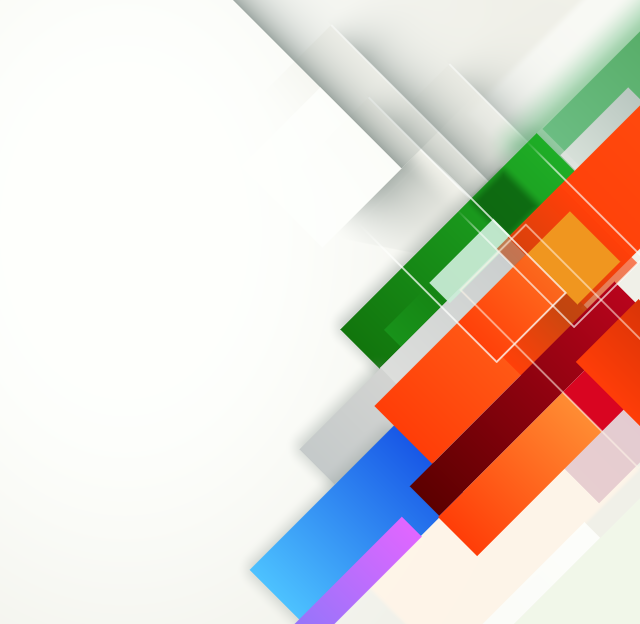
Reproduce this background procedurally as a WebGL 2 fragment shader.

```glsl
#version 300 es
precision highp float;
// Overlapping diagonal paper bars on a pale sheet, with folded white corners.
// Everything is a box in a frame turned by 45 degrees: q.x runs to the upper
// right and q.y to the lower right. Boxes are (x min, x max, y min, y max).
uniform vec2 u_resolution;
out vec4 outColor;

const float GRID = 750.0;        // layout units per canvas height
const float FAR = 1600.0;        // beyond every canvas edge
const float LINE = 1.6;          // half width of the fine outlines
const float SHADOW_SOFT = 42.0;  // reach of the bar shadows
const vec3 WHITE = vec3(0.995, 1.0, 0.99);
const vec3 PAPER = vec3(0.94, 0.94, 0.91);
const vec3 SILVER = vec3(0.77, 0.79, 0.79);
const vec3 SHADE = vec3(0.50, 0.55, 0.53);
const vec3 MINT = vec3(0.80, 0.93, 0.85);
const vec3 LEAF = vec3(0.07, 0.46, 0.05);
const vec3 LIME = vec3(0.12, 0.68, 0.15);
const vec3 JADE = vec3(0.42, 0.74, 0.51);
const vec3 FLAME = vec3(1.0, 0.24, 0.03);
const vec3 ORANGE = vec3(1.0, 0.42, 0.12);
const vec3 AMBER = vec3(0.94, 0.59, 0.12);
const vec3 RUST = vec3(0.72, 0.27, 0.06);
const vec3 MAROON = vec3(0.36, 0.0, 0.0);
const vec3 CRIMSON = vec3(0.85, 0.02, 0.13);
const vec3 SKY = vec3(0.30, 0.76, 1.0);
const vec3 BLUE = vec3(0.10, 0.36, 0.95);
const vec3 VIOLET = vec3(0.58, 0.46, 0.98);
const vec3 PINK = vec3(0.88, 0.40, 1.0);
const vec3 PEACH = vec3(1.0, 0.96, 0.91);

vec2 q;      // position in the turned frame
float aa;    // width of one pixel in that frame
vec3 color;

float boxDistance(vec4 b) {
  vec2 d = max(b.xz - q, q - b.yw);
  return length(max(d, 0.0)) + min(max(d.x, d.y), 0.0);
}
float cover(float d) { return clamp(0.5 - d / aa, 0.0, 1.0); }

void glow(vec4 b, vec3 tint, float soft, float strength) {
  float fade = 1.0 - smoothstep(-0.3 * soft, soft, boxDistance(b));
  color = mix(color, tint, strength * fade);
}
// A bar shaded along its length from one colour to another.
void bar(vec4 b, vec3 start, vec3 end, float alpha) {
  float t = clamp((q.x - b.x) / (b.y - b.x), 0.0, 1.0);
  color = mix(color, mix(start, end, t), alpha * cover(boxDistance(b)));
}
void outline(vec4 b, vec3 tint, float alpha) {
  color = mix(color, tint, alpha * cover(abs(boxDistance(b)) - LINE));
}
// A pale sheet ending at x = edge, throwing a shadow past that edge.
void sheet(float edge, float top, float end, vec3 tint, float strength) {
  float past = max(q.x - edge, 0.0);
  float span = smoothstep(top - 15.0, top + 90.0, q.y) * cover(q.y - end);
  float shadow = exp(-past / 38.0) * span * cover(edge - q.x);
  color = mix(color, SHADE, strength * shadow);
  vec4 body = vec4(edge - 190.0, edge, top, end);
  float inside = cover(boxDistance(body)) * smoothstep(body.x, edge, q.x);
  color = mix(color, tint, 0.65 * inside);
  float rim = cover(abs(q.x - edge) - LINE) * cover(top - q.y) * cover(q.y - end);
  color = mix(color, WHITE, 0.8 * rim);
}

void main() {
  vec2 p = gl_FragCoord.xy / u_resolution.y;
  q = vec2(p.x + p.y - 1.0, p.x - p.y + 1.0) * GRID;
  aa = 1.414 * GRID / u_resolution.y;

  // Pale ground, brightest at the left, with a soft ray at the upper right
  float ground = smoothstep(0.18, 0.85, length((p - vec2(0.2, 0.63)) * vec2(1.15, 0.85)));
  color = mix(WHITE, PAPER, ground);
  glow(vec4(430.0, FAR, 705.0, 790.0), WHITE, 14.0, 0.6);

  // Folded sheets at the top
  sheet(463.0, 617.0, 805.0, PAPER, 0.45);
  sheet(368.0, 428.0, 887.0, PAPER, 0.6);
  sheet(326.0, 560.0, 895.0, PAPER, 0.5);
  float shadow = exp(-max(q.x - 280.0, 0.0) / 36.0) * cover(280.0 - q.x) * cover(q.y - 685.0);
  color = mix(color, SHADE, 0.75 * shadow);
  float fold = cover(685.0 - q.y) * cover((0.62 - p.y - 0.2 * (p.x - 0.536)) * GRID);
  fold *= smoothstep(117.0, 250.0, q.x) * (1.0 - smoothstep(280.0, 330.0, q.x));
  color = mix(color, SHADE, 0.6 * fold * exp(-max(q.y - 685.0, 0.0) / 65.0));
  bar(vec4(90.0, 280.0, 490.0, 685.0), WHITE, WHITE, 0.8);

  // Faint bars at the lower right
  glow(vec4(-260.0, 200.0, 1150.0, 1330.0), PEACH, 8.0, 0.9);
  bar(vec4(-FAR, 75.0, 1330.0, 1368.0), PAPER, WHITE, 0.9);
  bar(vec4(-FAR, FAR, 1368.0, FAR), vec3(0.94, 0.97, 0.91), vec3(0.95, 0.97, 0.92), 0.9);
  bar(vec4(115.0, FAR, 1240.0, 1325.0), vec3(0.89, 0.78, 0.80), vec3(0.84, 0.70, 0.82), 0.85);

  // Green and silver bars
  glow(vec4(30.0, 470.0, 815.0, 899.0), SHADE, SHADOW_SOFT, 0.6);
  glow(vec4(450.0, FAR, 800.0, 870.0), JADE, 60.0, 0.65);
  bar(vec4(13.0, 485.0, 805.0, 899.0), LEAF, LIME, 1.0);
  bar(vec4(65.0, 200.0, 858.0, 899.0), LIME, LEAF, 0.45);
  glow(vec4(330.0, 395.0, 815.0, 890.0), vec3(0.02, 0.28, 0.03), 18.0, 0.6);
  bar(vec4(497.0, FAR, 807.0, 897.0), JADE, LEAF, 1.0);
  bar(vec4(487.0, 650.0, 860.0, 897.0), WHITE * 0.9, SILVER, 0.9);
  glow(vec4(-165.0, 0.0, 910.0, 984.0), SHADE, SHADOW_SOFT, 0.5);
  bar(vec4(-180.0, 15.0, 900.0, 984.0), SILVER, WHITE * 0.83, 1.0);
  bar(vec4(15.0, 400.0, 899.0, 945.0), WHITE * 0.87, SILVER, 1.0);
  bar(vec4(176.0, 330.0, 856.0, 905.0), MINT, MINT, 0.92);

  // Blue and violet bars
  glow(vec4(-370.0, -60.0, 998.0, 1110.0), SHADE, SHADOW_SOFT, 0.5);
  bar(vec4(-385.0, -35.0, 985.0, 1150.0), SKY, BLUE * 0.95, 1.0);
  bar(vec4(-400.0, -138.0, 1104.0, 1152.0), VIOLET, PINK, 1.0);

  // Orange, amber and red bars
  bar(vec4(325.0, FAR, 896.0, 1068.0), FLAME, ORANGE, 1.0);
  bar(vec4(-38.0, 328.0, 938.0, 1077.0), FLAME, ORANGE, 1.0);
  bar(vec4(175.0, 335.0, 1032.0, 1082.0), FLAME, RUST, 0.9);
  bar(vec4(297.0, 450.0, 896.0, 1083.0), RUST, FLAME, 0.65);
  bar(vec4(328.0, 431.0, 939.0, 1060.0), AMBER, AMBER, 1.0);
  bar(vec4(162.0, 328.0, 938.0, 1032.0), FLAME, ORANGE, 0.9);
  bar(vec4(-92.0, 400.0, 1077.0, 1148.0), MAROON, CRIMSON * 0.85, 1.0);
  bar(vec4(205.0, 270.0, 1148.0, 1242.0), CRIMSON, CRIMSON, 1.0);
  bar(vec4(257.0, 408.0, 1127.0, 1290.0), FLAME, FLAME * 0.85, 1.0);
  bar(vec4(-95.0, 205.0, 1148.0, 1242.0), FLAME, vec3(1.0, 0.55, 0.20), 1.0);

  // Fine outlines crossing the bars
  outline(vec4(162.0, 328.0, 700.0, 1032.0), WHITE, 0.75 * smoothstep(690.0, 790.0, q.y));
  outline(vec4(297.0, 463.0, 617.0, 1083.0), WHITE, 0.65 * smoothstep(790.0, 880.0, q.y));
  outline(vec4(205.0, 362.0, 902.0, 1330.0), PEACH, 0.55);
  outColor = vec4(clamp(color, 0.0, 1.0), 1.0);
}
```
